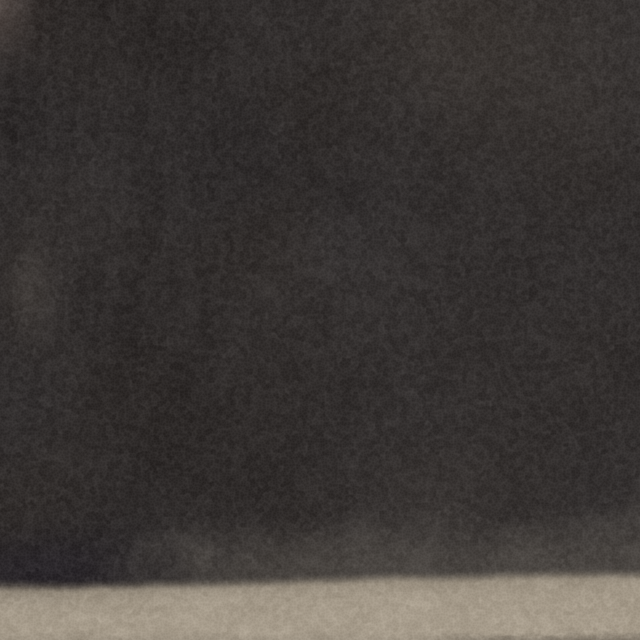
Give the GLSL for this texture, as a Shadertoy shader.

```glsl
// Dark, grainy charcoal cloth wall with soft haze above a pale horizontal ledge.

const vec3 CHARCOAL = vec3(0.188, 0.173, 0.169);
const vec3 HAZE = vec3(0.305, 0.287, 0.270);
const vec3 ROSE_DUST = vec3(0.390, 0.345, 0.325);
const vec3 INDIGO = vec3(0.165, 0.150, 0.170);
const vec3 LEDGE = vec3(0.652, 0.610, 0.545);
const vec3 LEDGE_SHADE = vec3(0.400, 0.370, 0.330);
const vec3 WARM_TINT = vec3(0.005, 0.001, -0.005);
const float EDGE_SOFTNESS = 0.011;
const float FINE_SCALE = 240.0;
const float FINE_AMOUNT = 0.052;
const float COARSE_SCALE = 150.0;
const float COARSE_AMOUNT = 0.052;
const float SMUDGE_AMOUNT = 0.036;
const float STREAK_AMOUNT = 0.024;

vec2 hash2(vec2 p) {
    vec3 q = fract(p.xyx * vec3(0.1031, 0.1030, 0.0973));
    q += dot(q, q.yzx + 33.33);
    return fract((q.xx + q.yz) * q.zy);
}

// Distance to the nearest scattered cell point.
float cellular(vec2 p) {
    vec2 cell = floor(p);
    vec2 local = fract(p);
    float nearest = 2.0;
    for (int y = -1; y <= 1; y++) {
        for (int x = -1; x <= 1; x++) {
            vec2 offset = vec2(x, y);
            vec2 d = offset + hash2(cell + offset) - local;
            nearest = min(nearest, dot(d, d));
        }
    }
    return sqrt(nearest);
}

// Smoothly blended cell brightness, centred on zero.
float softCells(vec2 p) {
    vec2 cell = floor(p);
    vec2 local = fract(p);
    float sum = 0.0;
    float total = 0.0;
    for (int y = -1; y <= 1; y++) {
        for (int x = -1; x <= 1; x++) {
            vec2 offset = vec2(x, y);
            vec2 d = offset + hash2(cell + offset) - local;
            float weight = exp(-4.5 * dot(d, d));
            sum += weight * (hash2(cell + offset + 71.0).x - 0.5);
            total += weight;
        }
    }
    return sum / total;
}

float smudge(vec2 p) {
    float sum = 0.0;
    float weight = 0.5;
    for (int i = 0; i < 4; i++) {
        sum += weight * softCells(p);
        p = mat2(0.8, 0.6, -0.6, 0.8) * p * 2.1 + 13.7;
        weight *= 0.62;
    }
    return sum;
}

float glow(vec2 p, vec2 center, vec2 radius) {
    vec2 d = (p - center) / radius;
    return exp(-dot(d, d));
}

float ledgeHeight(float x) {
    float rise = mix(0.085, 0.103, smoothstep(0.10, 1.0, x));
    float bump = 0.003 * glow(vec2(x, 0.0), vec2(0.60, 0.0), vec2(0.07, 1.0));
    return rise + bump + 0.003 * softCells(vec2(x * 24.0, 3.0));
}

vec3 wallColor(vec2 uv, float edge) {
    float mottle = smudge(uv * 9.0);
    vec3 color = CHARCOAL + SMUDGE_AMOUNT * mottle + WARM_TINT * softCells(uv * 7.0 + 40.0);

    // Broad lift toward the right and faint worn patches.
    color += 0.018 * smoothstep(0.25, 0.75, uv.x);
    color += vec3(0.027, 0.024, 0.018) * glow(uv, vec2(0.80, 0.95), vec2(0.24, 0.13));
    color += 0.012 * glow(uv, vec2(0.88, 0.81), vec2(0.10, 0.07));
    color += 0.014 * glow(uv, vec2(0.50, 0.56), vec2(0.15, 0.12));
    color += 0.024 * glow(uv, vec2(0.15, 0.71), vec2(0.06, 0.12));
    color += vec3(0.050, 0.047, 0.041) * glow(uv, vec2(0.045, 0.55), vec2(0.04, 0.07));
    color += 0.012 * glow(uv, vec2(0.07, 0.48), vec2(0.09, 0.20));

    // Faint, broken vertical brushing at the left.
    float streak = softCells(vec2((uv.x - 0.06 * uv.y) * 75.0, uv.y * 9.0));
    color += STREAK_AMOUNT * streak * (1.0 - smoothstep(0.2, 0.55, uv.x)) * smoothstep(0.25, 0.5, uv.y);

    // Dusty upper corner and dark lower-left corner.
    color = mix(color, ROSE_DUST, 0.70 * glow(uv, vec2(-0.015, 1.0), vec2(0.06, 0.08)));
    color = mix(color, INDIGO, 0.8 * glow(uv, vec2(0.07, 0.11), vec2(0.15, 0.05)));

    // Smoke bank resting on the ledge, with a thin veil above it.
    float above = uv.y - edge;
    float ragged = above - 0.08 * mottle;
    float bank = 1.0 - smoothstep(0.010, 0.095 + 0.040 * uv.x, ragged);
    bank *= smoothstep(0.13, 0.40, uv.x + 0.15 * mottle);
    color += 0.012 * (1.0 - smoothstep(0.05, 0.24, above)) * smoothstep(0.2, 0.5, uv.x);
    color = mix(color, HAZE + 0.05 * mottle, 0.85 * bank);
    return color - 0.010 * exp(-abs(above) / 0.009);
}

vec3 ledgeColor(vec2 uv, float edge) {
    float blotch = smudge(uv * vec2(18.0, 40.0));
    vec3 color = LEDGE + 0.06 * blotch;
    float rim = exp(-max(edge - uv.y, 0.0) / 0.014);
    float stain = 1.0 - smoothstep(0.14, 0.34, uv.x);
    color = mix(color, LEDGE_SHADE, clamp(rim * (0.32 + stain * (0.35 + 1.2 * blotch)), 0.0, 1.0));
    float foot = 1.0 - smoothstep(0.0, 0.016, uv.y + 0.02 * blotch);
    return mix(color, LEDGE_SHADE, foot * (0.12 + 0.45 * smoothstep(0.65, 0.80, uv.x)));
}

void mainImage(out vec4 fragColor, in vec2 fragCoord) {
    vec2 uv = fragCoord / iResolution.xy;
    float edge = ledgeHeight(uv.x);
    float ledge = 1.0 - smoothstep(-EDGE_SOFTNESS, EDGE_SOFTNESS, uv.y - edge);
    vec3 color = mix(wallColor(uv, edge), ledgeColor(uv, edge), ledge);

    // Fine fibres and coarser nap over the whole surface.
    color += FINE_AMOUNT * (cellular(uv * FINE_SCALE) - 0.5);
    color += COARSE_AMOUNT * softCells(uv * COARSE_SCALE);
    fragColor = vec4(clamp(color, 0.0, 1.0), 1.0);
}
```
